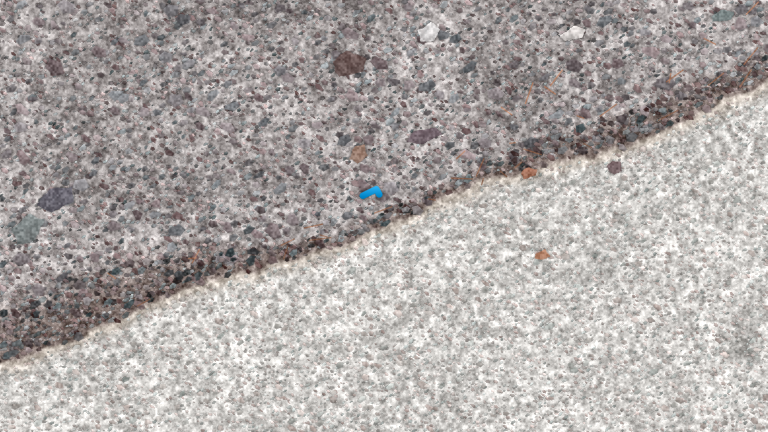
Give the GLSL for this texture, as a Shadertoy shader.

```glsl
#define JOINT_START 0.165
#define JOINT_SLOPE 0.355
#define ASPHALT vec3(0.655, 0.63, 0.625)
#define CONCRETE vec3(0.82, 0.81, 0.795)
#define SOIL vec3(0.45, 0.385, 0.36)
#define NEEDLE vec3(0.6, 0.41, 0.31)
#define BLUE vec3(0.08, 0.6, 0.86)
#define NEEDLE_COUNT 34

float hash(vec2 p) {
  vec3 q = fract(p.xyx * 0.1031);
  q += dot(q, q.yzx + 33.33);
  return fract((q.x + q.y) * q.z);
}

float noise(vec2 p) {
  vec2 i = floor(p), f = fract(p);
  f = f * f * (3.0 - 2.0 * f);
  return mix(mix(hash(i), hash(i + vec2(1, 0)), f.x),
             mix(hash(i + vec2(0, 1)), hash(i + 1.0), f.x), f.y);
}

float fbm(vec2 p) {
  float sum = 0.0, amp = 0.5;
  for (int i = 0; i < 5; i++) {
    sum += amp * noise(p);
    p = mat2(1.6, 1.2, -1.2, 1.6) * p + 7.3;
    amp *= 0.5;
  }
  return sum;
}

float cover(float d) {
  float w = 0.8 / iResolution.y;
  return 1.0 - smoothstep(-w, w, d);
}

// Signed height above the joint
float aboveJoint(vec2 p) {
  float wave = 0.012 * sin(p.x * 9.0 - 2.4) + 0.04 * (fbm(p * 22.0) - 0.48);
  return p.y - JOINT_START - JOINT_SLOPE * p.x - wave;
}

float segment(vec2 p, vec2 a, vec2 b) {
  vec2 ab = b - a;
  return length(p - a - ab * clamp(dot(p - a, ab) / dot(ab, ab), 0.0, 1.0));
}

// Angular stone cut by random half-planes
float chip(vec2 v, float radius, float seed) {
  float d = -1.0;
  for (int k = 0; k < 5; k++) {
    float a = 1.257 * float(k) + seed * 40.0;
    float cut = 0.5 + 0.65 * hash(vec2(float(k) + 3.0, seed * 97.0));
    d = max(d, dot(v, vec2(cos(a), sin(a))) - radius * cut);
  }
  return d;
}

void pebble(inout vec3 col, vec2 p, vec2 c, vec2 size, vec3 tone) {
  vec2 v = p - c;
  v.y = (v.y - 0.2 * v.x) * size.x / size.y;
  float d = chip(v, size.x, hash(c * 91.0)) + 0.012 * (fbm(p * 60.0) - 0.5);
  col *= 0.8 + 0.2 * smoothstep(-0.002, 0.007, d);
  tone *= 0.88 + 0.26 * fbm(p * 75.0) + 0.1 * v.y / size.x;
  col = mix(col, tone, 0.9 * cover(d));
}

// Scattered stones centred within a band of heights
void chips(inout vec3 col, vec2 p, float scale, float amount, vec2 band, vec3 tone, float contrast) {
  vec2 cell = floor(p * scale);
  for (int n = 0; n < 9; n++) {
    vec2 id = cell + vec2(n % 3 - 1, n / 3 - 1), key = id + scale * 17.0;
    if (hash(key + 5.1) > amount) continue;
    vec2 c = (id + 0.2 + 0.6 * vec2(hash(key), hash(key + 31.7))) / scale;
    float h = aboveJoint(c);
    if (h < band.x || h > band.y) continue;
    float shade = hash(key + 71.3), tint = hash(key + 53.9) - 0.5;
    float radius = mix(0.2, 0.6, hash(key + 13.7)) / scale;
    vec2 v = p - c;
    v.y = 1.3 * v.y + tint * v.x;
    float d = chip(v, radius, shade);
    col *= 1.0 - 0.45 * contrast * (1.0 - smoothstep(0.0, 0.16 / scale, d));
    vec3 rock = tone + contrast * (shade - 0.5 + tint * vec3(0.28, -0.07, -0.1));
    rock *= 1.0 + 0.13 * v.y / radius;
    col = mix(col, rock, cover(d) * 0.85);
  }
}

void mainImage(out vec4 fragColor, in vec2 fragCoord) {
  vec2 p = fragCoord / iResolution.y;
  float h = aboveJoint(p), broad = fbm(p * 5.0) - 0.48, grain = fbm(p * 80.0) - 0.48;
  float bandTop = 0.035 + 0.1 * smoothstep(0.75, 0.2, p.x) + 0.04 * smoothstep(1.0, 1.5, p.x);

  // Ground surfaces
  vec3 rough = ASPHALT + 0.3 * broad;
  rough = mix(SOIL, rough, 0.2 + 0.8 * smoothstep(bandTop * 0.3, bandTop * 1.4, h));
  vec3 slab = CONCRETE + 0.13 * broad;
  slab = mix(slab, vec3(0.74, 0.68, 0.62), 0.6 * smoothstep(-0.045, -0.004, h));
  float stain = length((p - vec2(1.71, 0.21)) * vec2(1, 0.65)) + 0.05 * broad;
  slab -= 0.16 * (1.0 - smoothstep(0.01, 0.06, stain));
  vec3 col = mix(slab, rough, smoothstep(-0.008, 0.008, h)) + 0.55 * grain;

  // Slab aggregate, asphalt aggregate, loose gravel
  vec2 low = vec2(-2, -0.012), high = vec2(0.012, 2), gravel = vec2(0.002, bandTop);
  chips(col, p, 110.0, 0.5, low, vec3(0.76, 0.74, 0.725), 0.34);
  chips(col, p, 60.0, 0.2, low, vec3(0.74, 0.72, 0.7), 0.26);
  chips(col, p, 100.0, 0.5, high, vec3(0.59, 0.56, 0.56), 0.5);
  chips(col, p, 55.0, 0.4, high, vec3(0.53, 0.5, 0.51), 0.4);
  chips(col, p, 29.0, 0.25, high, vec3(0.49, 0.465, 0.48), 0.28);
  chips(col, p, 64.0, 0.75, gravel, vec3(0.41, 0.375, 0.375), 0.45);
  chips(col, p, 42.0, 0.5, gravel, vec3(0.39, 0.38, 0.39), 0.38);

  // Distinct stones
  pebble(col, p, vec2(0.8, 0.85), vec2(0.046, 0.036), vec3(0.4, 0.32, 0.31));
  pebble(col, p, vec2(0.833, 0.648), vec2(0.027, 0.023), vec3(0.6, 0.48, 0.42));
  pebble(col, p, vec2(0.972, 0.682), vec2(0.042, 0.018), vec3(0.44, 0.38, 0.41));
  pebble(col, p, vec2(0.12, 0.532), vec2(0.044, 0.028), vec3(0.38, 0.37, 0.41));
  pebble(col, p, vec2(0.065, 0.468), vec2(0.036, 0.029), vec3(0.49, 0.52, 0.52));
  pebble(col, p, vec2(1.678, 0.965), vec2(0.03, 0.019), vec3(0.49, 0.54, 0.54));
  pebble(col, p, vec2(0.995, 0.922), vec2(0.024, 0.02), vec3(0.86, 0.85, 0.85));
  pebble(col, p, vec2(1.324, 0.918), vec2(0.026, 0.016), vec3(0.85, 0.83, 0.82));
  pebble(col, p, vec2(1.225, 0.604), vec2(0.019, 0.016), vec3(0.65, 0.43, 0.34));
  pebble(col, p, vec2(1.257, 0.411), vec2(0.016), vec3(0.72, 0.51, 0.4));
  pebble(col, p, vec2(1.426, 0.612), vec2(0.019, 0.016), vec3(0.45, 0.37, 0.38));

  // Dry needles along the joint
  for (int i = 0; i < NEEDLE_COUNT; i++) {
    float k = float(i), r = hash(vec2(k, 8)), x = 1.75 * hash(vec2(k, 2));
    float a = 2.2 * hash(vec2(k, 4)) - 0.7;
    vec2 c = vec2(x, JOINT_START + JOINT_SLOPE * x + 0.015 + 0.2 * r * r);
    vec2 arm = vec2(cos(a), sin(a)) * mix(0.006, 0.026, hash(vec2(k, 6)));
    float d = segment(p, c - arm, c + arm) - 0.0015;
    col = mix(col, NEEDLE * (0.8 + 0.5 * r), 0.8 * cover(d));
  }

  // Fine grit over everything
  col += 0.2 * (noise(p * 210.0) - 0.5) + 0.1 * grain;

  // Bent blue scrap
  vec2 bend = vec2(0.871, 0.562);
  float scrap = min(segment(p, vec2(0.84, 0.547), bend), segment(p, bend, vec2(0.878, 0.55))) - 0.0075;
  col *= 0.65 + 0.35 * smoothstep(-0.004, 0.01, scrap);
  col = mix(col, BLUE + 8.0 * (p.y - 0.555), cover(scrap));

  fragColor = vec4(clamp(col, 0.0, 1.0), 1);
}
```
